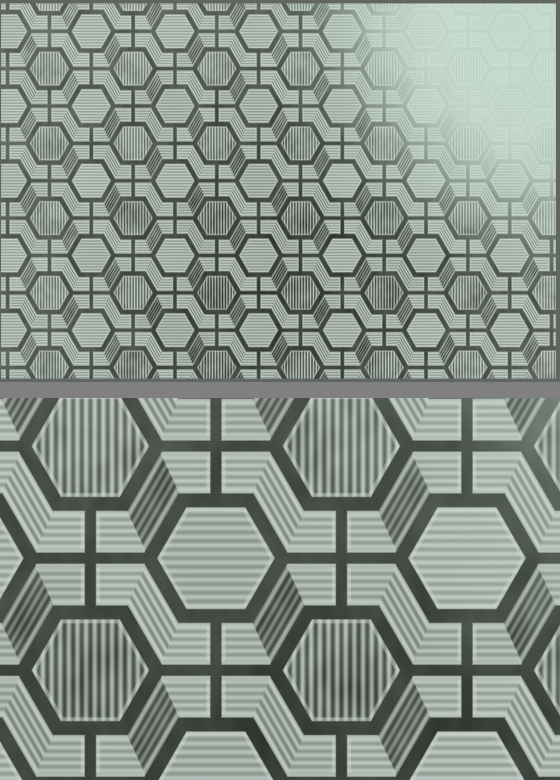
Top, the full canvas; bottom, a detail of the centre.
Give the GLSL for this texture, as a Shadertoy shader.

```glsl
// Pressed metal sheet: ribbed hexagons and Z-shaped ribbed plates split by dark grooves.
// A mirrored cell holds a hexagon at two opposite corners; distances to them give the
// plates, grooves and ribs, then a soft light from the upper right washes the relief out.

const float CELL_H = 0.0978;               // cell height, in canvas heights
const vec2  CELL = vec2(1.12, 1.0);        // cell size, in cell heights
const vec2  ORIGIN = vec2(0.458, 0.7225);  // centre of one hexagon, in canvas heights
const float APOTHEM = 0.516;               // hexagon centre to middle of groove
const float GROOVE = 0.062;                // half width of grooves
const float RIM = 0.035;                   // width of bright plate edges
const float HEX_PITCH = 0.077;             // rib spacing in hexagons
const float ARM_RIBS = 7.0;                // ribs across a Z plate, grooves included
const vec2  SLANT = vec2(0.866, 0.5);      // normal of the slanted hexagon side
const vec2  GLOOM_AT = vec2(0.72, 0.22);   // centre of the darkest zone
const vec3  DARK = vec3(0.17, 0.19, 0.165);
const vec3  LIGHT = vec3(0.81, 0.86, 0.83);
const vec3  GLOW_TINT = vec3(0.01, 0.045, 0.03);
const vec3  FRAME = vec3(0.38, 0.40, 0.39);
const float TAU = 6.28318;

float hash(vec2 p) {
    vec3 q = fract(p.xyx * vec3(0.1031, 0.1030, 0.0973));
    q += dot(q, q.yzx + 33.33);
    return fract((q.x + q.y) * q.z);
}

// Dot product of a random unit gradient with the offset from its lattice point.
float corner(vec2 id, vec2 offset) {
    float a = TAU * hash(id);
    return dot(vec2(cos(a), sin(a)), offset);
}

float gradientNoise(vec2 p) {
    vec2 i = floor(p), f = p - i, e = vec2(1.0, 0.0);
    vec2 u = f * f * f * (f * (f * 6.0 - 15.0) + 10.0);
    return mix(mix(corner(i, f), corner(i + e, f - e), u.x),
               mix(corner(i + e.yx, f - e.yx), corner(i + 1.0, f - 1.0), u.x), u.y);
}

// Signed distance to a flat-topped hexagon, for the positive quadrant.
float hexagon(vec2 p) {
    return max(dot(p, SLANT), p.y) - APOTHEM;
}

void mainImage(out vec4 fragColor, in vec2 fragCoord) {
    vec2 p = fragCoord / iResolution.y;
    float aspect = iResolution.x / iResolution.y;
    float px = 1.0 / (iResolution.y * CELL_H);

    // Cell coordinates, mirrored in every other cell
    vec2 g = (p - ORIGIN) / CELL_H;
    vec2 id = floor(g / CELL);
    vec2 f = g - id * CELL;
    float mirrored = mod(id.x + id.y, 2.0);
    if (mirrored > 0.5) f.x = CELL.x - f.x;
    vec2 far = CELL - f;

    // Distance from the groove centre lines, positive inside each plate
    float hexA = hexagon(f), hexB = hexagon(far);
    bool inHex = min(hexA, hexB) < 0.0;
    vec2 sides = min(f, far);
    float inset = inHex ? -min(hexA, hexB)
                        : min(min(sides.x, sides.y) + 0.012, min(hexA, hexB));

    // Rib coordinate: straight in hexagons, bent along the Z plates
    float arm = CELL.y - APOTHEM;
    float gap = dot(CELL, SLANT) - 2.0 * APOTHEM;
    float slope = (dot(f, SLANT) - APOTHEM) * arm / gap;
    float bent = clamp(slope, f.y - APOTHEM, f.y);
    float row = id.y + (hexB < 0.0 ? 1.0 : 0.0);
    float upright = inHex ? mod(row, 2.0) : 0.0;
    vec2 local = hexB < 0.0 ? far : f;
    float phase = inHex ? mix(local.y, local.x, upright) / HEX_PITCH
                        : bent * ARM_RIBS / arm;
    float fade = 1.0 - smoothstep(0.45, 0.9, px / HEX_PITCH);
    float valley = 0.5 + 0.5 * cos(TAU * phase) * fade;
    float facet = inHex ? 0.0
        : smoothstep(-px, px, min(slope - f.y + APOTHEM, f.y - slope));

    // Lighting zones and wear
    float glow = 1.0 - smoothstep(0.18, 0.88, distance(p, vec2(aspect, 1.0)));
    float gloom = exp(-2.2 * dot(p - GLOOM_AT, p - GLOOM_AT));
    float wear = gradientNoise(g * 1.3) + 0.5 * gradientNoise(g * vec2(7.0, 4.0));
    float plateTone = hash(id + (hexB < 0.0 ? vec2(1.0 - mirrored, 1.0)
                    : hexA < 0.0 ? vec2(mirrored, 0.0) : vec2(0.37))) - 0.5;

    // Plates: ribs, dark slanted facets, bright rims
    float shadow = 1.0 - smoothstep(0.25, 0.85, glow);
    float ribDepth = 0.24 + 0.12 * facet + upright * (0.1 + 0.28 * gloom);
    float plate = 0.92 + 0.05 * plateTone - 0.07 * gloom;
    plate -= valley * ribDepth * mix(0.35, 1.0, shadow);
    plate -= facet * mirrored * shadow * (0.16 + 0.2 * gloom + 0.2 * wear);
    plate -= upright * shadow * max(0.0, 0.1 * gloom + 0.22 * wear);
    float rim = 1.0 - smoothstep(RIM - px, RIM + px, inset - GROOVE);
    plate = mix(plate, 0.98, rim * 0.5);
    plate = mix(plate, 0.98, glow * 0.55);

    // Grooves, filled with light toward the glow
    float groove = mix(0.34, 0.09, gloom) + 0.12 * wear;
    groove = mix(groove, 0.9, smoothstep(0.05, 0.85, glow));
    float tone = mix(groove, plate, smoothstep(GROOVE - px, GROOVE + px, inset));
    vec3 color = mix(DARK, LIGHT, clamp(tone, 0.0, 1.0)) + GLOW_TINT * glow;

    // Thin frame around the sheet
    vec2 margin = min(p - vec2(0.003, 0.009), vec2(aspect - 0.011, 0.991) - p);
    float inside = smoothstep(-0.5, 0.5, min(margin.x, margin.y) * iResolution.y);
    fragColor = vec4(mix(FRAME, color, inside), 1.0);
}
```
